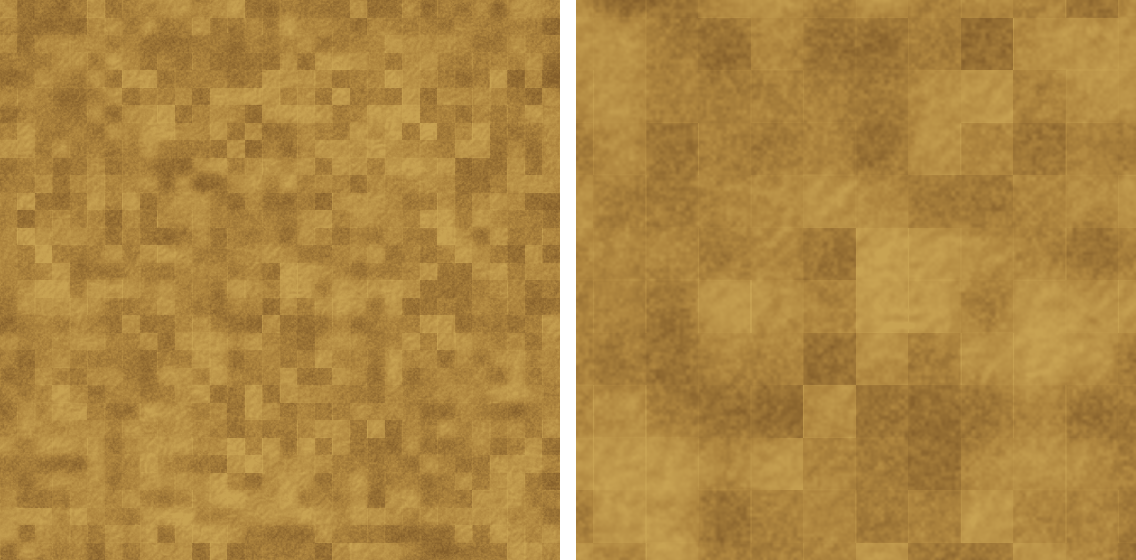
Left: the whole. Right: its middle third, enlarged.
Give the GLSL for this texture, as a Shadertoy shader.

```glsl
// Ochre paper patchwork: a square grid of randomly toned tiles, some crisp and
// some melting into their neighbours, joined by faint pale seams.
// Layered noise adds clouds, embossed paper fibre and fine grain.

const float TILES = 32.0;          // tiles across the canvas
const float TILE_CONTRAST = 0.82;
const float CLOUD_CONTRAST = 0.42;
const float MOTTLE_CONTRAST = 0.22;
const float GRAIN_CONTRAST = 0.60;
const float EMBOSS_CONTRAST = 0.34;
const float SEAM_WIDTH = 0.026;    // in tiles
const float SEAM_STRENGTH = 0.26;
const float MEAN_TONE = 0.61;
const float EDGE_SHADE = 0.12;
const vec3 UMBER = vec3(0.545, 0.395, 0.180);
const vec3 OCHRE = vec3(0.685, 0.523, 0.246);
const vec3 STRAW = vec3(0.765, 0.615, 0.310);

float hash(vec2 p) {
    vec3 q = fract(vec3(p.xyx) * 0.1031);
    q += dot(q, q.yzx + 33.33);
    return fract((q.x + q.y) * q.z);
}

// Smoothly interpolated lattice noise, 0 to 1
float noise(vec2 p) {
    vec2 i = floor(p), f = fract(p);
    f = f * f * (3.0 - 2.0 * f);
    return mix(mix(hash(i), hash(i + vec2(1, 0)), f.x),
               mix(hash(i + vec2(0, 1)), hash(i + vec2(1, 1)), f.x), f.y);
}

float layeredNoise(vec2 p) {
    float sum = 0.0, weight = 0.5;
    for (int i = 0; i < 3; i++) {
        sum += weight * noise(p);
        p = p * 2.03 + 17.3;
        weight *= 0.5;
    }
    return sum / 0.875;
}

// Tile tone: crisp squares blended with a soft version of the same values
float tileTone(vec2 g) {
    float crisp = hash(floor(g));
    float soft = noise(g - 0.5);
    float melt = smoothstep(0.3, 0.75, noise(g * 0.37 + 40.0));
    return mix(crisp, soft, 0.15 + 0.7 * melt) - 0.5;
}

// Pale lines on the tile borders, with a separate strength for each segment
float seams(vec2 g, float pixel) {
    vec2 nearest = floor(g + 0.5);
    vec2 d = abs(g - nearest);
    vec2 tile = floor(g);
    float halfWidth = max(SEAM_WIDTH, pixel) * 0.5;
    vec2 line = 1.0 - smoothstep(vec2(halfWidth - 0.5 * pixel), vec2(halfWidth + 0.5 * pixel), d);
    float upright = hash(vec2(nearest.x, tile.y) + 71.0);
    float level = 0.6 * hash(vec2(tile.x, nearest.y) + 137.0);
    return max(line.x * upright * upright, line.y * level * level);
}

void mainImage(out vec4 fragColor, in vec2 fragCoord) {
    vec2 uv = fragCoord / iResolution.y;
    vec2 g = uv * TILES;
    float pixel = TILES / iResolution.y;

    // Broad tones
    float tone = MEAN_TONE + TILE_CONTRAST * tileTone(g);
    tone += CLOUD_CONTRAST * (layeredNoise(uv * 9.0 + 5.0) - 0.5);
    tone += MOTTLE_CONTRAST * (layeredNoise(uv * 70.0 + 23.0) - 0.5);

    // Slight shading at the canvas border
    vec2 border = min(fragCoord, iResolution.xy - fragCoord) / iResolution.y;
    tone -= EDGE_SHADE * (1.0 - smoothstep(0.0, 0.09, min(border.x, border.y)));

    // Coarse grain on dark tiles, gentle embossed fibre on light ones
    float lightness = smoothstep(0.35, 0.95, tone);
    float grain = 0.6 * noise(uv * 330.0) + 0.4 * noise(uv * 500.0 + 61.0) - 0.5;
    vec2 fibre = uv * 150.0 + 2.0 * noise(uv * 60.0);
    float emboss = noise(fibre) - noise(fibre + vec2(0.35, -0.45));
    tone += GRAIN_CONTRAST * mix(1.0, 0.35, lightness) * grain;
    tone += EMBOSS_CONTRAST * mix(0.6, 1.0, lightness) * emboss;
    tone += SEAM_STRENGTH * seams(g, pixel);

    // Colour ramp
    tone = clamp(tone, -0.1, 1.1);
    vec3 color = tone < 0.6 ? mix(UMBER, OCHRE, tone / 0.6)
                            : mix(OCHRE, STRAW, (tone - 0.6) / 0.4);
    fragColor = vec4(color, 1.0);
}
```
